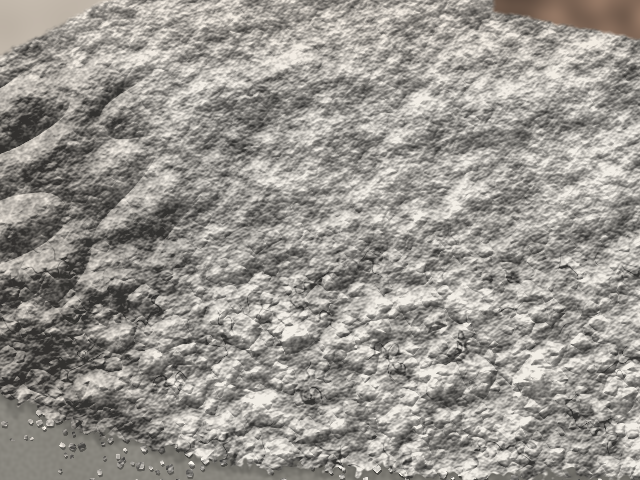
Reproduce this texture procedurally as a WebGL 2 fragment shader.

```glsl
#version 300 es
precision highp float;
// Draws a heap of crumbly grey powder on a dull floor, lit from above.

#define LIGHT_DIR vec2(-0.3, 0.95)
#define POWDER_TINT vec3(1.0, 0.981, 0.948)
#define FLOOR_COLOR vec3(0.53, 0.52, 0.49)
#define WALL_COLOR vec3(0.76, 0.72, 0.67)
#define SOIL_COLOR vec3(0.47, 0.38, 0.32)
#define BASE_TONE 0.62
#define CONTRAST 0.31
#define ROUGHNESS 0.076
#define LUMP_HEIGHT 0.8
#define GROOVE_DEPTH 0.16
#define SLOPE_STEP 0.0024
#define CRUMB_SCALE 72.0

uniform vec2 u_resolution;
out vec4 fragColor;

vec2 hash2(vec2 cell) {
    uvec2 v = uvec2(ivec2(cell) + 4096) * 1664525u + 1013904223u;
    v.x += v.y * 1664525u;
    v.y += v.x * 1664525u;
    v ^= v >> 16u;
    v.x += v.y * 1664525u;
    v.y += v.x * 1664525u;
    v ^= v >> 16u;
    return vec2(v & 65535u) / 65535.0;
}

float cornerValue(vec2 cell, vec2 offset) {
    float angle = 6.2832 * hash2(cell).x;
    return dot(vec2(cos(angle), sin(angle)), offset);
}

float gradientNoise(vec2 p) {
    vec2 i = floor(p), f = p - i;
    vec2 u = f * f * f * (f * (f * 6.0 - 15.0) + 10.0);
    vec2 e = vec2(1.0, 0.0);
    return mix(mix(cornerValue(i, f), cornerValue(i + e, f - e), u.x),
               mix(cornerValue(i + e.yx, f - e.yx), cornerValue(i + 1.0, f - 1.0), u.x), u.y);
}

// x: terrain height, y: fine clumps with equal weight per octave.
vec2 fractalNoise(vec2 p) {
    vec2 sum = vec2(0.0);
    float amplitude = 0.8;
    for (int octave = 0; octave < 6; octave++) {
        float n = gradientNoise(p);
        sum += n * vec2(amplitude, octave > 1 ? 1.0 : 0.0);
        p = mat2(1.6, 1.2, -1.2, 1.6) * p + 7.3;
        amplitude *= 0.52;
    }
    return sum;
}

// Tilted angular lumps, one per cell; share is the fraction of filled cells.
float lumps(vec2 p, float share) {
    vec2 cell = floor(p);
    float top = 0.0;
    for (int j = -1; j <= 1; j++) {
        for (int i = -1; i <= 1; i++) {
            vec2 id = cell + vec2(i, j);
            vec2 kind = hash2(id + 57.0);
            if (kind.x > share) continue;
            vec2 d = p - id - hash2(id);
            float angle = 40.0 * kind.y, c = cos(angle), s = sin(angle);
            d = mat2(c, s, -s, c) * d;
            float radius = mix(0.35, 0.75, kind.y * kind.y);
            float reach = mix(length(d), max(abs(d.x), abs(d.y) * 1.4), 0.6) / radius;
            float body = max(1.0 - reach * reach, 0.0);
            top = max(top, body * (radius + 0.7 * d.x));
        }
    }
    return top;
}

// Broken angular fissures between crust plates, 1 on the crack line.
float cracks(vec2 p) {
    vec2 q = p * 11.0 + 0.6 * vec2(gradientNoise(p * 36.0), gradientNoise(p * 36.0 + 40.0));
    vec2 nearest = vec2(9.0);
    for (int j = -1; j <= 1; j++) {
        for (int i = -1; i <= 1; i++) {
            vec2 id = floor(q) + vec2(i, j);
            float d = distance(q, id + hash2(id + 11.0));
            nearest = d < nearest.x ? vec2(d, nearest.x) : vec2(nearest.x, min(nearest.y, d));
        }
    }
    float patches = smoothstep(0.0, 0.3, gradientNoise(p * 10.0 + 31.0));
    float width = 0.12 + 0.15 * gradientNoise(p * 25.0 + 9.0);
    return patches * (1.0 - smoothstep(0.0, max(width, 0.03), nearest.y - nearest.x))
         * (1.0 - smoothstep(0.4, 0.6, p.y));
}

// x: full height, y: raised (positive) or sunken (negative) fine detail.
vec2 relief(vec2 p) {
    vec2 warped = p + 0.007 * vec2(gradientNoise(p * 40.0), gradientNoise(p * 40.0 + 19.0));
    float lower = 1.0 - smoothstep(0.28, 0.65, p.y);
    float coarse = lumps(warped * 14.0, 0.6) * lower;
    float medium = lumps(warped * 34.0 + 5.0, 0.75) * mix(0.4, 1.0, lower);
    vec2 along = mat2(0.85, -0.53, 0.53, 0.85) * p;
    float leftSlope = (1.0 - smoothstep(0.25, 0.5, p.x)) * smoothstep(0.3, 0.45, p.y)
                    * (1.0 - smoothstep(0.78, 0.9, p.y));
    float groove = abs(gradientNoise(along * vec2(3.5, 8.0) + 3.0)) * leftSlope;
    vec2 terrain = fractalNoise(along * vec2(4.6, 5.6));
    float height = ROUGHNESS * terrain.x + GROOVE_DEPTH * groove
                 + LUMP_HEIGHT * (coarse / 14.0 + medium / 34.0);
    return vec2(height, terrain.y + lower * (max(coarse, medium) - 0.28) * 1.3);
}

void main() {
    vec2 p = gl_FragCoord.xy / u_resolution.y;

    // Slope towards the light and sunken pits give the tone of the powder.
    vec2 surface = relief(p);
    vec2 slope = vec2(relief(p + vec2(SLOPE_STEP, 0.0)).x, relief(p + vec2(0.0, SLOPE_STEP)).x) - surface.x;
    float facing = -dot(slope, LIGHT_DIR) / SLOPE_STEP;
    float tone = BASE_TONE + CONTRAST * facing / sqrt(1.5 + facing * facing) + 0.16 * surface.y;
    float leftShade = 1.0 - smoothstep(0.05, 0.5, p.x);
    tone += 0.06 * smoothstep(0.8, 1.0, p.y) + 0.04 * smoothstep(0.7, 1.3, p.x);
    tone -= 0.15 * leftShade * (1.0 - smoothstep(0.75, 0.9, p.y)) + 0.28 * cracks(p);
    tone += 0.13 * gradientNoise(p * 3.0 + 4.0) + 0.12 * gradientNoise(p * 7.0 + 14.0);
    float warmth = max(leftShade, smoothstep(0.75, 1.0, p.y));
    vec3 powder = clamp(tone, 0.2, 0.95) * mix(POWDER_TINT, vec3(1.0, 0.965, 0.92), warmth * 0.7);

    // Floor with loose crumbs and their shadows.
    float ragged = 0.03 * gradientNoise(p * 22.0) + 0.018 * gradientNoise(p * 65.0);
    float rim = p.y - 0.18 * exp(-3.0 * p.x) + ragged;
    float share = 0.22 * smoothstep(-0.16, 0.0, rim);
    float crumb = lumps(p * CRUMB_SCALE, share);
    float shadow = lumps((p + LIGHT_DIR * 0.005) * CRUMB_SCALE, share);
    vec3 ground = FLOOR_COLOR + 0.035 * gradientNoise(p * 90.0) + 0.04 * gradientNoise(p * 5.0);
    ground *= 1.0 - 0.35 * smoothstep(0.0, 0.25, shadow) - 0.2 * smoothstep(-0.03, 0.0, rim);
    ground = mix(ground, powder + 0.06, smoothstep(0.02, 0.16, crumb));
    vec3 color = mix(ground, powder, smoothstep(-0.004, 0.004, rim));

    // Soft background behind the two upper corners.
    float wallEdge = p.y - 0.885 - 0.5 * p.x + 0.4 * ragged;
    color = mix(color, WALL_COLOR + 0.05 * gradientNoise(p * 9.0), smoothstep(-0.008, 0.008, wallEdge));
    float soilEdge = min(p.y - 0.975 + 0.19 * (p.x - 1.04), (p.x - 1.03) * 0.8) + 0.2 * ragged;
    vec3 soil = SOIL_COLOR * (0.75 + 0.35 * smoothstep(1.03, 1.2, p.x) + 0.4 * gradientNoise(p * 14.0));
    color = mix(color, soil, smoothstep(-0.005, 0.005, soilEdge));
    fragColor = vec4(color, 1.0);
}
```
